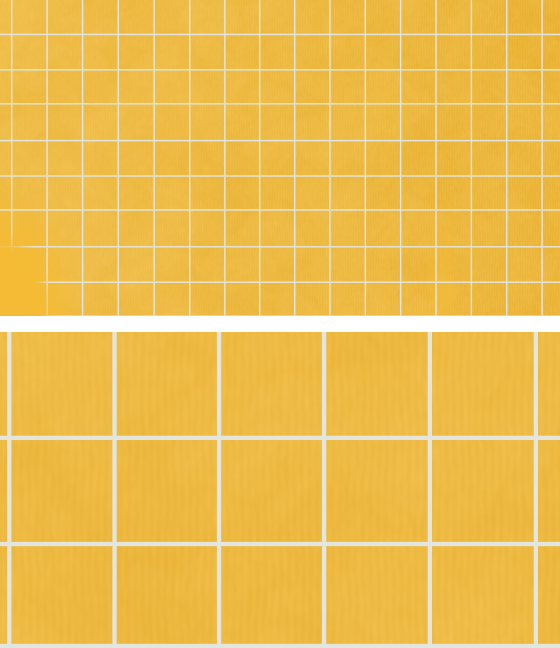
Top: the whole. Bottom: its middle third, enlarged.
Write a Shadertoy shader that draws this pattern.

```glsl
// Pale square grid on worn, finely ribbed yellow paper, rubbed clean at the lower left corner.

#define CELL vec2(0.1119, 0.1120)      // grid spacing, in canvas heights
#define ORIGIN vec2(0.0370, -0.0050)   // first line across and up
#define LINE_WIDTH 0.0045
#define LINE_COLOR vec3(0.89, 0.90, 0.87)
#define PALE vec3(0.945, 0.760, 0.320)
#define DEEP vec3(0.915, 0.695, 0.195)
#define CLEAN vec3(0.960, 0.735, 0.205)
#define RUBBED vec2(0.153, 0.250)      // radii of the rubbed corner
#define BLOTCH 0.30
#define GRAIN 0.013
#define RIBS 125.0                     // paper ribs per canvas height

vec2 hash2(vec2 p) {
    vec3 q = fract(p.xyx * vec3(0.1031, 0.1030, 0.0973));
    q += dot(q, q.yzx + 33.33);
    return fract((q.xx + q.yz) * q.zy);
}

// Distance to the nearest scattered point
float cellular(vec2 p) {
    vec2 cell = floor(p), f = p - cell;
    float nearest = 8.0;
    for (int j = -1; j <= 1; j++)
    for (int i = -1; i <= 1; i++) {
        vec2 o = vec2(i, j);
        vec2 d = o + hash2(cell + o + 40.0) - f;
        nearest = min(nearest, dot(d, d));
    }
    return sqrt(nearest);
}

vec2 wobble(vec2 p) {
    return sin(p.yx * 17.0 + vec2(0.0, 2.0)) * 0.020
         + sin(p.yx * 43.0 + p * 29.0) * 0.010
         + sin(p.yx * 97.0 - p * 71.0) * 0.004;
}

// Layered stains with ragged, half-soft edges; centred on zero
float blotches(vec2 p) {
    vec2 q = p + wobble(p);
    float sum = 0.0, scale = 4.5, weight = 0.5;
    for (int i = 0; i < 4; i++) {
        sum += weight * (smoothstep(0.25, 0.65, cellular(q * scale)) - 0.5);
        q += 3.7;
        scale *= 2.3;
        weight *= 0.72;
    }
    return sum;
}

// Vertical ribs with a finer fibre on top
float paperGrain(vec2 p) {
    float bend = 0.8 * sin(p.y * 31.0 + p.x * 19.0) + 0.5 * sin(p.y * 83.0 - p.x * 47.0);
    float ribs = sin(6.2832 * RIBS * p.x + bend);
    float fibre = cellular(p * vec2(150.0, 45.0)) - 0.5;
    return 0.45 * ribs + 1.1 * fibre;
}

// Coverage of the grid, whose lines sit slightly off a perfect lattice
float gridLines(vec2 p, float pixel) {
    vec2 k = round((p - ORIGIN) / CELL);
    vec2 shift = vec2(0.0040 * exp(-0.25 * (k.x - 5.0) * (k.x - 5.0)),
                      mod(k.y, 3.0) < 0.5 ? 0.0045 : 0.0);
    vec2 d = abs(p - ORIGIN - k * CELL - shift);
    vec2 cover = clamp((0.5 * LINE_WIDTH - d) / pixel + 0.5, 0.0, 1.0);
    return max(cover.x, cover.y);
}

void mainImage(out vec4 fragColor, in vec2 fragCoord) {
    float pixel = 1.0 / iResolution.y;
    vec2 p = fragCoord * pixel;
    float across = fragCoord.x / iResolution.x;
    float corner = length(p / RUBBED);
    float worn = smoothstep(0.70, 1.90, corner);

    // Paper: darker to the right, stained, with a paler streak low down
    float tone = 0.30 + 0.38 * across + BLOTCH * blotches(p);
    tone += 0.05 * sin(p.x * 9.0 + 1.5 * sin(p.y * 4.0));
    vec2 streak = (p - vec2(1.40, 0.12)) / vec2(0.035, 0.17);
    float glow = exp(-dot(streak, streak));
    vec3 color = mix(PALE, DEEP, clamp(tone, 0.0, 1.0));
    color = mix(color, CLEAN, 0.55 * glow);
    color += GRAIN * paperGrain(p) * (1.0 - 0.5 * glow) * mix(0.7, 1.2, across);
    color = mix(CLEAN, color, worn);

    // Grid, faded out toward the rubbed corner
    float ink = gridLines(p, pixel) * smoothstep(0.80, 1.15, corner);
    color = mix(color, LINE_COLOR, ink);

    fragColor = vec4(color, 1.0);
}
```
